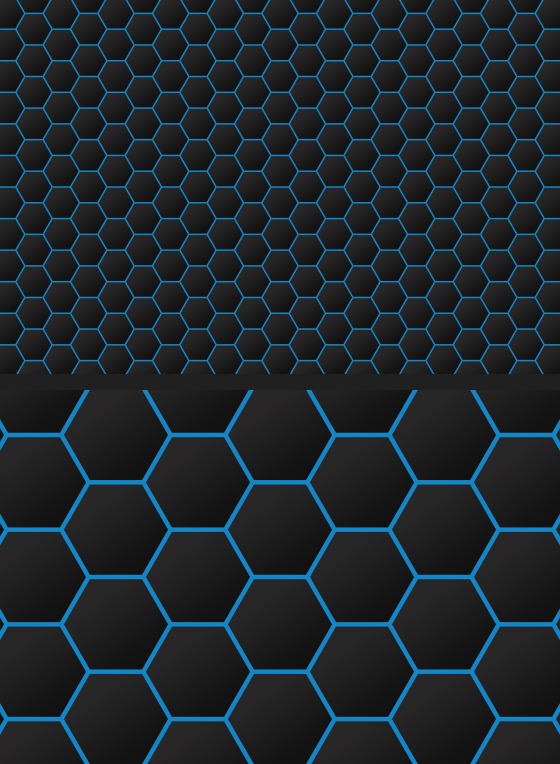
Top, the full canvas; bottom, a detail of the centre.
This pattern is drawn by a Shadertoy shader. Its source:

```glsl
// Dark flat-topped hexagon tiles with a diagonal sheen, separated by thin blue lines.

// Lengths are fractions of the canvas height.
const float TILE_HEIGHT = 0.0844;   // distance between opposite flat sides
const float LINE_WIDTH = 0.0040;
const vec2 SHEEN_DIRECTION = vec2(-0.6, 0.8);
const vec3 TILE_LIGHT = vec3(0.158, 0.152, 0.152);
const vec3 TILE_DARK = vec3(0.070, 0.066, 0.066);
const vec3 LINE_COLOR = vec3(0.075, 0.525, 0.780);

const float SQRT3 = 1.7320508;

// Offset from the nearest lattice point of a rectangular grid.
vec2 gridOffset(vec2 p, vec2 cell) {
    return p - cell * floor(p / cell + 0.5);
}

// Offset from the nearest hexagon centre; tiles are one unit high.
vec2 hexOffset(vec2 p) {
    vec2 cell = vec2(SQRT3, 1.0);
    vec2 a = gridOffset(p, cell);
    vec2 b = gridOffset(p - 0.5 * cell, cell);
    return dot(a, a) < dot(b, b) ? a : b;
}

// Distance from a point inside a unit-high hexagon to its border.
float hexEdgeDistance(vec2 p) {
    p = abs(p);
    return 0.5 - max(p.y, dot(p, vec2(0.5 * SQRT3, 0.5)));
}

void mainImage(out vec4 fragColor, in vec2 fragCoord) {
    float pixel = 1.0 / iResolution.y;
    vec2 p = (fragCoord - 0.5 * iResolution.xy) * pixel;

    // Half a tile of shift puts a shared flat side at the canvas centre.
    vec2 local = hexOffset(p / TILE_HEIGHT + vec2(0.0, 0.5));

    // Tile shading, lighter toward the upper left
    float sheen = smoothstep(-0.58, 0.48, dot(local, SHEEN_DIRECTION));
    vec3 color = mix(TILE_DARK, TILE_LIGHT, sheen);

    // Antialiased line along the borders
    float edge = hexEdgeDistance(local) * TILE_HEIGHT;
    float line = clamp((0.5 * LINE_WIDTH - edge) / pixel + 0.5, 0.0, 1.0);
    color = mix(color, LINE_COLOR, line);

    fragColor = vec4(color, 1.0);
}
```
